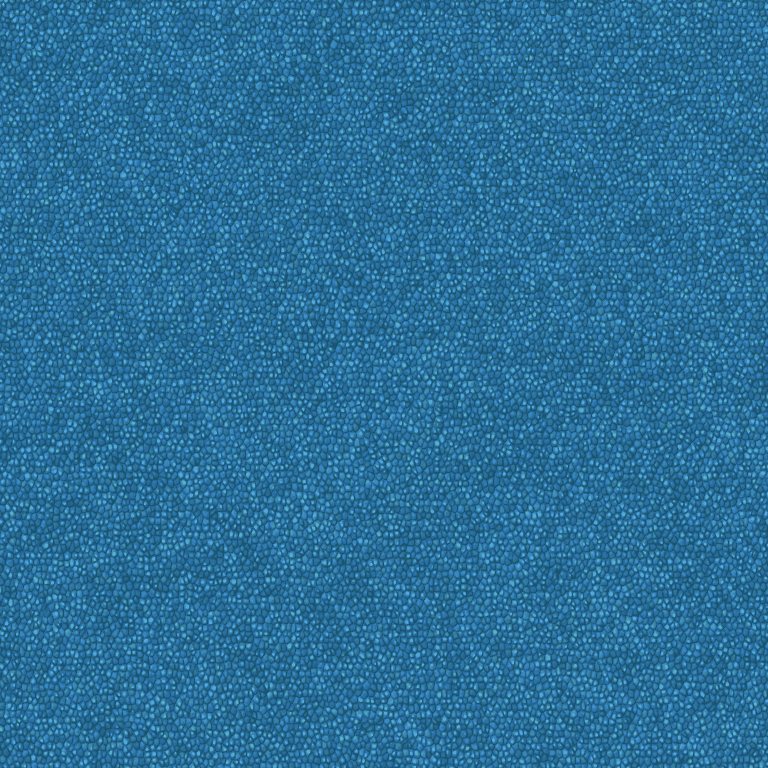
Write a WebGL 1 fragment shader that draws this texture.

```glsl
precision highp float;

uniform vec2 u_resolution;

const vec2 GRAIN_COUNT = vec2(132.0, 116.0);
const float FIBRE_COUNT = 340.0;

const vec3 GAP_TEAL = vec3(0.10, 0.33, 0.44);
const vec3 SHADE_BLUE = vec3(0.14, 0.40, 0.56);
const vec3 YARN_BLUE = vec3(0.16, 0.44, 0.65);
const vec3 LIT_BLUE = vec3(0.22, 0.53, 0.75);
const vec3 GLINT_CYAN = vec3(0.31, 0.66, 0.84);
const vec3 GREEN_SHIFT = vec3(0.03, 0.025, -0.05);

float hash(vec2 p) {
  return fract(sin(dot(p, vec2(127.1, 311.7))) * 43758.5453);
}

vec2 hash2(vec2 p) {
  return vec2(hash(p), hash(p + 57.3));
}

float valueNoise(vec2 p) {
  vec2 cell = floor(p);
  vec2 f = fract(p);
  f = f * f * (3.0 - 2.0 * f);
  float low = mix(hash(cell), hash(cell + vec2(1.0, 0.0)), f.x);
  float high = mix(hash(cell + vec2(0.0, 1.0)), hash(cell + 1.0), f.x);
  return mix(low, high, f.y);
}

vec2 rotate(vec2 p, float angle) {
  float c = cos(angle);
  float s = sin(angle);
  return vec2(c * p.x - s * p.y, s * p.x + c * p.y);
}

// Brightness of the packed yarn grains, from 0 in gaps to 1 on glints
float weaveTone(vec2 p) {
  vec2 baseCell = floor(p);
  float nearest = 9.0;
  float second = 9.0;
  vec2 offset = vec2(0.0);
  vec2 grain = vec2(0.0);

  for (int j = -1; j <= 1; j++) {
    for (int i = -2; i <= 2; i++) {
      vec2 cell = baseCell + vec2(float(i), float(j));
      float stagger = 0.5 * mod(cell.y, 2.0);
      vec2 center = cell + 0.5 + 0.75 * (hash2(cell) - 0.5);
      center.x += stagger - 0.25;
      vec2 delta = p - center;
      float tilt = 1.1 * (hash(cell + 13.7) - 0.5);
      float dist = length(rotate(delta, tilt) * vec2(1.1, 0.9));
      if (dist < nearest) {
        second = nearest;
        nearest = dist;
        offset = delta;
        grain = cell;
      } else {
        second = min(second, dist);
      }
    }
  }

  float body = smoothstep(0.0, 0.5, second - nearest);
  float slope = dot(offset, vec2(-0.25, 0.22));
  vec2 glintShift = 0.3 * (hash2(grain + 31.9) - 0.5);
  float glint = 1.0 - smoothstep(0.08, 0.42, length(offset - glintShift));
  glint *= smoothstep(0.25, 0.9, hash(grain + 71.3));
  float variety = 0.26 * (hash(grain + 5.1) - 0.5);
  return 0.15 + 0.42 * body + slope + 0.5 * glint * body + variety;
}

vec3 yarnColor(float tone) {
  vec3 color = mix(GAP_TEAL, SHADE_BLUE, smoothstep(0.05, 0.30, tone));
  color = mix(color, YARN_BLUE, smoothstep(0.30, 0.50, tone));
  color = mix(color, LIT_BLUE, smoothstep(0.50, 0.72, tone));
  return mix(color, GLINT_CYAN, smoothstep(0.72, 0.95, tone));
}

void main() {
  vec2 uv = gl_FragCoord.xy / u_resolution.y;

  // Grains packed in loosely staggered rows
  vec2 drift = vec2(valueNoise(uv * 14.0), valueNoise(uv * 14.0 + 40.0));
  float tone = weaveTone(uv * GRAIN_COUNT + 0.6 * drift);

  // Fine fibres and faint broad shading
  float fibre = valueNoise(uv * FIBRE_COUNT);
  tone += 0.24 * (fibre - 0.5);
  tone += 0.08 * (valueNoise(uv * vec2(22.0, 16.0)) - 0.5);

  // Greenish tint on scattered threads
  float tint = smoothstep(0.5, 0.75, valueNoise(uv * 230.0 + 90.0));
  tint *= smoothstep(0.3, 0.5, tone);
  gl_FragColor = vec4(yarnColor(tone) + GREEN_SHIFT * tint, 1.0);
}
```
